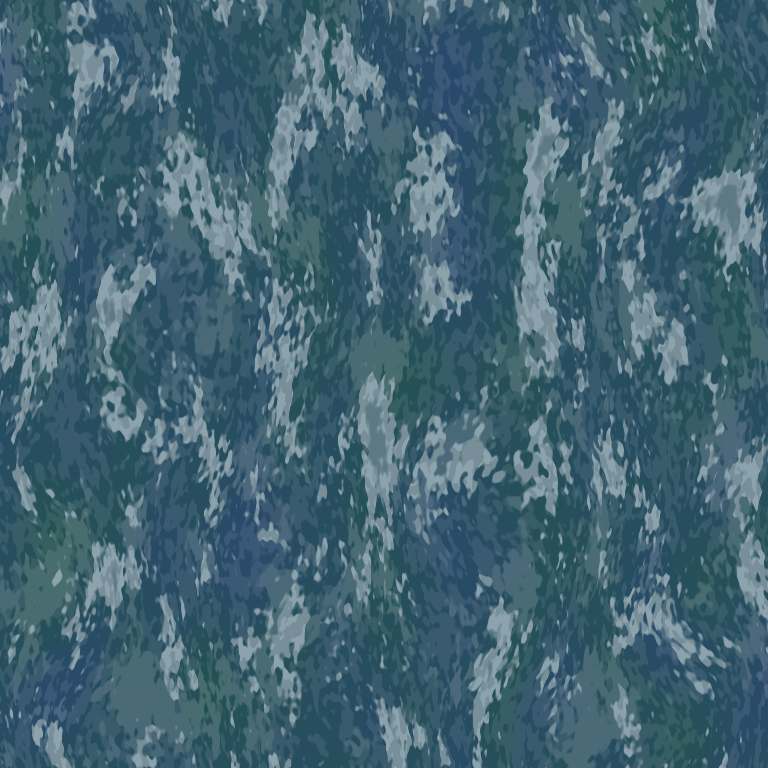
A Shadertoy shader for this texture:

```glsl
#define PATCH_SCALE vec2(15.0, 6.2)
#define GRAIN_SCALE vec2(76.0, 35.0)
#define ROUGHNESS 0.5
#define SWAY 0.06
#define LIGHT_LEVEL 0.205
#define MID_LEVEL 0.18
#define SOFTNESS 0.07
#define DEEP vec3(0.15, 0.305, 0.37)
#define TEAL vec3(0.22, 0.36, 0.42)
#define SLATE vec3(0.29, 0.415, 0.465)
#define ASH vec3(0.47, 0.56, 0.60)
#define PALE vec3(0.55, 0.64, 0.68)

// Integer hash giving a gradient with components in -1..1
vec2 hashGradient(ivec2 cell, int seed) {
    uvec2 v = uvec2(cell + ivec2(seed * 131, seed * 57)) * 1664525u + 1013904223u;
    v.x += v.y * 1664525u;
    v.y += v.x * 1664525u;
    v ^= v >> 16u;
    v.x += v.y * 1664525u;
    v.y += v.x * 1664525u;
    v ^= v >> 16u;
    return vec2(v & 65535u) / 32767.5 - 1.0;
}

float cornerValue(ivec2 cell, ivec2 corner, vec2 f, int seed) {
    return dot(hashGradient(cell + corner, seed), f - vec2(corner));
}

float gradientNoise(vec2 p, int seed) {
    ivec2 cell = ivec2(floor(p));
    vec2 f = fract(p);
    vec2 u = f * f * f * (f * (f * 6.0 - 15.0) + 10.0);
    float low = mix(cornerValue(cell, ivec2(0, 0), f, seed),
                    cornerValue(cell, ivec2(1, 0), f, seed), u.x);
    float high = mix(cornerValue(cell, ivec2(0, 1), f, seed),
                     cornerValue(cell, ivec2(1, 1), f, seed), u.x);
    return mix(low, high, u.y);
}

// Tall patches, two octaves
float patches(vec2 p, int seed) {
    return gradientNoise(p * PATCH_SCALE, seed)
         + 0.6 * gradientNoise(p * PATCH_SCALE * 2.27, seed + 1);
}

// Fine upright streaks that fray the patch edges
float grain(vec2 p, int seed) {
    return gradientNoise(p * GRAIN_SCALE, seed)
         + 0.9 * gradientNoise(p * GRAIN_SCALE * 2.03, seed + 1);
}

float cover(float level, float field) {
    return smoothstep(level - SOFTNESS, level + SOFTNESS, field);
}

void mainImage(out vec4 fragColor, in vec2 fragCoord) {
    vec2 p = fragCoord / min(iResolution.x, iResolution.y);

    // Gentle sideways drift tilts the patches
    p.x += SWAY * gradientNoise(p * vec2(5.0, 4.0), 1);

    // Mottled dark ground
    float groundField = 0.4 * patches(p, 10) + 0.8 * grain(p, 14);
    vec3 color = mix(DEEP, TEAL, cover(0.035, groundField));

    // Muted middle patches
    float midField = patches(p, 20) + ROUGHNESS * grain(p, 24);
    color = mix(color, SLATE, cover(MID_LEVEL, midField));

    // Slow shift between greenish and bluish ground
    color += vec3(0.02, -0.03, 0.09) * gradientNoise(p * vec2(11.0, 5.0), 30);

    // Pale frayed patches, some with a dimmer core
    float lightShape = patches(p, 40);
    float lightField = lightShape + ROUGHNESS * grain(p, 44);
    vec3 pale = mix(ASH, PALE, cover(0.0, grain(p, 50)));
    float core = cover(0.54, lightShape + 0.2 * grain(p, 54));
    pale = mix(pale, mix(SLATE, ASH, 0.4), core);
    color = mix(color, pale, cover(LIGHT_LEVEL, lightField));

    fragColor = vec4(color, 1.0);
}
```
